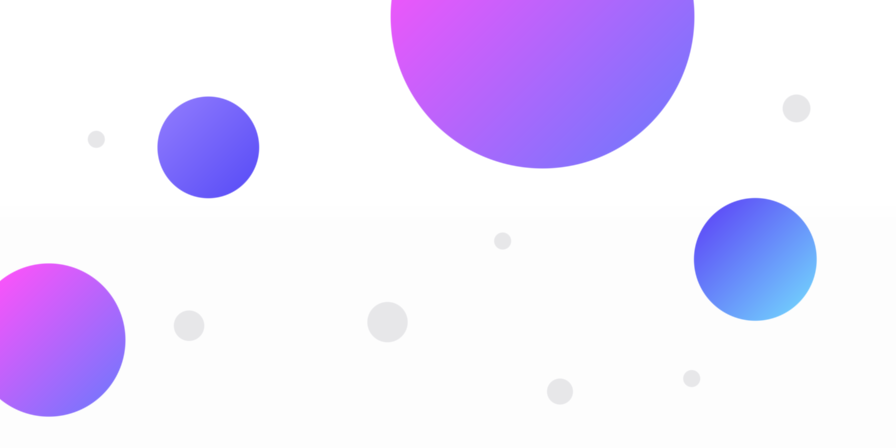
This background is drawn by a Shadertoy shader. Its source:

```glsl
// Gradient discs and small pale grey dots scattered over a white background.

// Soft-edged coverage of a disc given as (centre.xy, radius).
float discMask(vec2 p, vec3 disc) {
    float pixel = 1.0 / iResolution.y;
    return smoothstep(pixel, -pixel, length(p - disc.xy) - disc.z);
}

// Paints a disc shaded diagonally from its upper left to its lower right.
void paintDisc(inout vec3 color, vec2 p, vec3 disc, vec3 upperLeft, vec3 lowerRight) {
    vec2 local = (p - disc.xy) / disc.z;
    float along = clamp(0.5 + 0.5 * dot(local, vec2(0.7071, -0.7071)), 0.0, 1.0);
    color = mix(color, mix(upperLeft, lowerRight, along), discMask(p, disc));
}

void mainImage(out vec4 fragColor, in vec2 fragCoord) {
    // Canvas height is one unit; x is stretched to a two-by-one frame.
    vec2 p = fragCoord / iResolution.xy * vec2(2.0, 1.0);

    // White ground, very slightly dimmer in the lower half
    vec3 color = vec3(mix(0.993, 1.0, smoothstep(0.5, 0.56, p.y)));

    // Pale dots
    vec3 dots[7] = vec3[7](
        vec3(0.215, 0.689, 0.019), vec3(1.778, 0.758, 0.031),
        vec3(1.122, 0.462, 0.019), vec3(0.422, 0.273, 0.034),
        vec3(0.865, 0.281, 0.045), vec3(1.250, 0.126, 0.029),
        vec3(1.544, 0.155, 0.019));
    for (int i = 0; i < 7; i++) {
        color = mix(color, vec3(0.905, 0.905, 0.915), discMask(p, dots[i]));
    }

    // Large discs
    vec3 pink = vec3(0.97, 0.33, 0.98);
    vec3 violet = vec3(0.50, 0.45, 0.99);
    vec3 indigo = vec3(0.37, 0.32, 0.97);
    vec3 sky = vec3(0.44, 0.78, 0.99);
    paintDisc(color, p, vec3(1.211, 0.963, 0.339), pink, violet);
    paintDisc(color, p, vec3(0.109, 0.241, 0.171), pink, violet);
    paintDisc(color, p, vec3(0.465, 0.671, 0.1135), vec3(0.54, 0.46, 0.99), indigo);
    paintDisc(color, p, vec3(1.686, 0.421, 0.137), indigo, sky);

    fragColor = vec4(color, 1.0);
}
```
